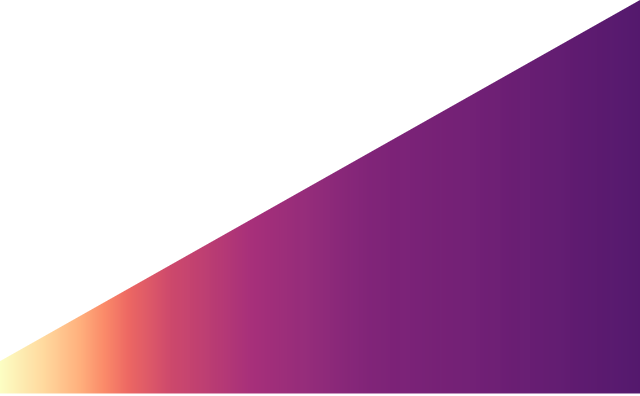
This background is drawn by a Shadertoy shader. Its source:

```glsl
// A rising wedge on white, filled with a horizontal ramp that runs from
// pale yellow through coral and magenta to deep violet. Two antialiased half
// planes bound it: the slope and a thin bottom margin; faint bands tint it.

const vec3  BACKGROUND    = vec3(1.0);
const float EDGE_LEFT     = 0.088;    // wedge height at the left side
const float EDGE_RIGHT    = 1.0;      // wedge height at the right side
const float BOTTOM_MARGIN = 0.00633;  // white strip below the wedge
const float BAND_COUNT    = 64.0;     // faint vertical strips across the width
const float BAND_STRENGTH = 0.006;

// Colour in rgb, horizontal position in w.
const int STOP_COUNT = 11;
const vec4 STOPS[STOP_COUNT] = vec4[STOP_COUNT](
    vec4(0.99, 1.00, 0.77, 0.000),
    vec4(1.00, 0.85, 0.62, 0.068),
    vec4(1.00, 0.69, 0.49, 0.125),
    vec4(0.98, 0.54, 0.41, 0.163),
    vec4(0.93, 0.41, 0.39, 0.200),
    vec4(0.81, 0.29, 0.42, 0.262),
    vec4(0.66, 0.19, 0.48, 0.390),
    vec4(0.57, 0.17, 0.48, 0.495),
    vec4(0.50, 0.14, 0.47, 0.580),
    vec4(0.44, 0.125, 0.46, 0.755),
    vec4(0.33, 0.098, 0.43, 1.000)
);

float hash(float n) {
    return fract(sin(n * 12.9898) * 43758.5453);
}

vec3 ramp(float x) {
    vec3 color = STOPS[0].rgb;
    for (int i = 1; i < STOP_COUNT; i++) {
        float start = STOPS[i - 1].w;
        float end = STOPS[i].w;
        color = mix(color, STOPS[i].rgb, clamp((x - start) / (end - start), 0.0, 1.0));
    }
    return color;
}

// One pixel wide smooth edge; distance is in canvas heights, positive inside
float coverage(float distanceInside) {
    return clamp(0.5 + distanceInside * iResolution.y, 0.0, 1.0);
}

void mainImage(out vec4 fragColor, in vec2 fragCoord) {
    vec2 uv = fragCoord / iResolution.xy;

    // Ramp with faint vertical banding
    float band = hash(floor(uv.x * BAND_COUNT)) - 0.5;
    vec3 fill = ramp(uv.x) + BAND_STRENGTH * band;

    // Distance below the slope
    float aspect = iResolution.x / iResolution.y;
    float slope = (EDGE_RIGHT - EDGE_LEFT) / aspect;
    float belowSlope = (mix(EDGE_LEFT, EDGE_RIGHT, uv.x) - uv.y) / sqrt(1.0 + slope * slope);

    // Wedge between the slope and the bottom margin
    float wedge = coverage(belowSlope) * coverage(uv.y - BOTTOM_MARGIN);
    fragColor = vec4(mix(BACKGROUND, fill, wedge), 1.0);
}
```
